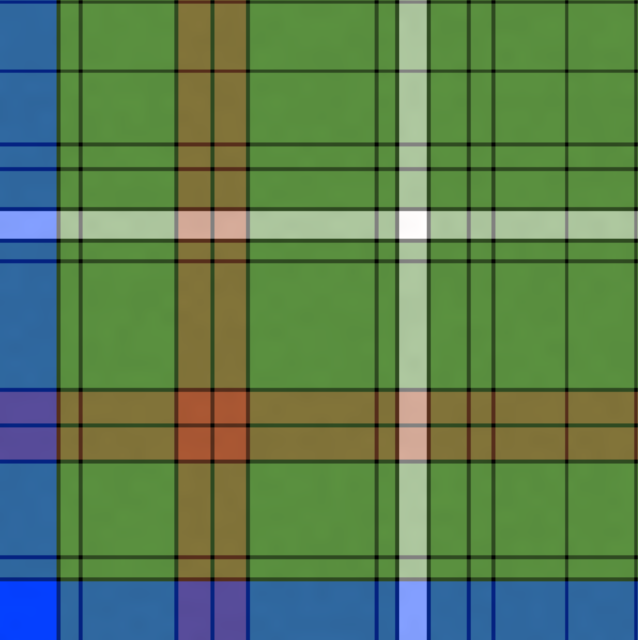
Reproduce this pattern procedurally as a Shadertoy shader.

```glsl
// Woven tartan: one mirrored sett of green, blue, red and white crossed by fine black lines.

// Thread colours
const vec3 GREEN = vec3(0.35, 0.56, 0.245);
const vec3 BLUE  = vec3(0.02, 0.25, 1.00);
const vec3 RED   = vec3(0.66, 0.34, 0.20);
const vec3 WHITE = vec3(1.00, 0.99, 0.99);
const vec3 BLACK = vec3(0.015, 0.02, 0.01);

// Sett layout, in thousandths of the canvas height
const float HALF_SETT  = 997.0;
const float WEFT_SHIFT = 3.3;
const vec2 BLUE_BAND  = vec2(-92.0, 92.0);
const vec2 RED_BAND   = vec2(275.5, 387.0);
const vec2 WHITE_BAND = vec2(623.0, 669.0);
const int LINE_COUNT = 12;
const float LINES[LINE_COUNT] = float[](
    91.5, 126.0, 275.5, 332.0, 387.5, 588.5,
    620.5, 670.0, 732.5, 771.0, 885.5, 993.5);
const float LINE_WIDTH = 6.2;
const float THIN_WIDTH = 5.0;
const int FIRST_THIN = 10;
const float SOFTNESS = 1.5;

// Faint unevenness of the dye
const float MOTTLE_SCALE = 24.0;
const float MOTTLE_AMOUNT = 0.016;

float hash(vec2 p) {
    vec3 q = fract(p.xyx * 0.1031);
    q += dot(q, q.yzx + 33.33);
    return fract((q.x + q.y) * q.z);
}

float valueNoise(vec2 p) {
    vec2 cell = floor(p);
    vec2 f = fract(p);
    f = f * f * (3.0 - 2.0 * f);
    float low = mix(hash(cell), hash(cell + vec2(1, 0)), f.x);
    float high = mix(hash(cell + vec2(0, 1)), hash(cell + vec2(1, 1)), f.x);
    return mix(low, high, f.y);
}

// Coverage of the span from edges.x to edges.y
float band(float t, vec2 edges, float soft) {
    float d = abs(t - 0.5 * (edges.x + edges.y)) - 0.5 * (edges.y - edges.x);
    return 1.0 - smoothstep(-soft, soft, d);
}

// Thread colour at position t along the sett
vec3 thread(float t, float soft) {
    t = HALF_SETT - abs(mod(t, 2.0 * HALF_SETT) - HALF_SETT);
    vec3 color = GREEN;
    color = mix(color, BLUE, band(t, BLUE_BAND, soft));
    color = mix(color, RED, band(t, RED_BAND, soft));
    color = mix(color, WHITE, band(t, WHITE_BAND, soft));
    float ink = 0.0;
    for (int i = 0; i < LINE_COUNT; i++) {
        float width = i < FIRST_THIN ? LINE_WIDTH : THIN_WIDTH;
        ink = max(ink, band(t, LINES[i] + 0.5 * width * vec2(-1, 1), soft));
    }
    return mix(color, BLACK, ink);
}

void mainImage(out vec4 fragColor, in vec2 fragCoord) {
    vec2 p = 1000.0 * fragCoord / iResolution.y;
    float soft = max(SOFTNESS, 500.0 / iResolution.y);

    // Warp and weft share the same sett and blend equally
    vec3 warp = thread(p.x, soft);
    vec3 weft = thread(p.y - WEFT_SHIFT, soft);
    vec3 cloth = 0.5 * (warp + weft);

    float mottle = valueNoise(p / MOTTLE_SCALE) - 0.5;
    cloth *= 1.0 + 2.0 * MOTTLE_AMOUNT * mottle;
    fragColor = vec4(clamp(cloth, 0.0, 1.0), 1.0);
}
```
